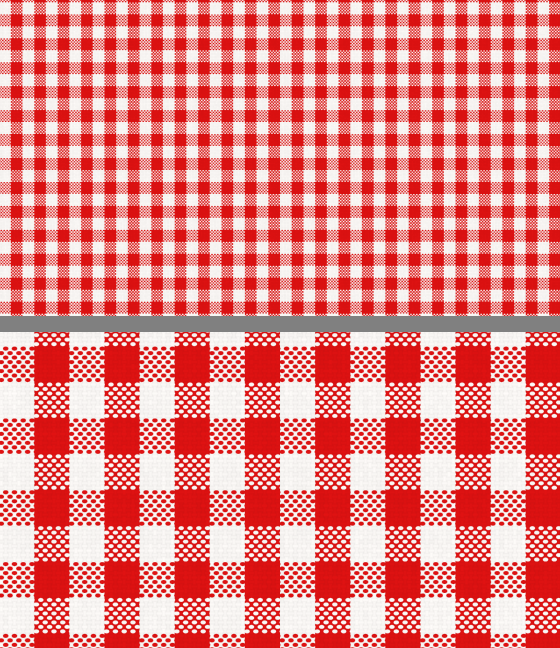
Top, the full canvas; bottom, a detail of the centre.
Write a Shadertoy shader that draws this pattern.

```glsl
// Red and white gingham cloth in plain weave.
// Striped warp yarns form the ground; weft yarns surface at alternate
// crossings as short oval dashes. Samples are averaged over each pixel.

#define REPEATS vec2(13.5, 13.2)   // checks per canvas height, x and y
#define THREADS 16.0               // yarns in one repeat, half of them red
#define RED vec3(0.852, 0.068, 0.068)
#define WHITE vec3(0.962, 0.952, 0.943)
#define DASH vec2(0.62, 0.45)      // half size of a weft dash, in yarns
#define YARN_SHADE 0.06            // darkening toward yarn edges
#define YARN_WEAR 0.02             // brightness variation between yarns
#define SAMPLES 6                  // samples per pixel side
#define FOOTPRINT 1.15             // width of the smoothing window, in pixels

float hash(vec2 p) {
    return fract(sin(dot(p, vec2(127.1, 311.7))) * 43758.5453);
}

// Dyed colour of a yarn; the second half of every repeat is red.
vec3 yarnColor(float index, float family) {
    float red = step(0.5, fract((index + 0.5) / THREADS));
    float wear = (hash(vec2(index, family)) - 0.5) * YARN_WEAR;
    return mix(WHITE, RED, red) * (1.0 + wear);
}

vec3 weave(vec2 p) {
    vec2 thread = p * REPEATS * THREADS;
    vec2 cell = floor(thread);
    vec2 local = fract(thread) - 0.5;

    // Weft dashes sit on alternate crossings and reach into their neighbours.
    bool weftCrossing = mod(cell.x + cell.y, 2.0) < 0.5;
    float along = weftCrossing ? abs(local.x) : 1.0 - abs(local.x);
    bool weftOver = length(vec2(along, local.y) / DASH) < 1.0;

    // Round the visible yarn across its width, keeping the mean brightness.
    float across = weftOver ? local.y : local.x;
    float shade = 1.0 + YARN_SHADE * (1.0 / 3.0 - 4.0 * across * across);
    vec3 yarn = weftOver ? yarnColor(cell.y, 7.0) : yarnColor(cell.x, 3.0);
    float slub = (hash(cell + 19.0) - 0.5) * YARN_WEAR;
    return yarn * (shade + slub);
}

void mainImage(out vec4 fragColor, in vec2 fragCoord) {
    // Average a grid of samples around the pixel to smooth the fine threads.
    vec3 sum = vec3(0.0);
    for (int j = 0; j < SAMPLES; j++) {
        for (int i = 0; i < SAMPLES; i++) {
            vec2 offset = ((vec2(i, j) + 0.5) / float(SAMPLES) - 0.5) * FOOTPRINT;
            vec2 p = (fragCoord + offset - 0.5 * iResolution.xy) / iResolution.y;
            sum += weave(p);
        }
    }
    fragColor = vec4(sum / float(SAMPLES * SAMPLES), 1.0);
}
```
